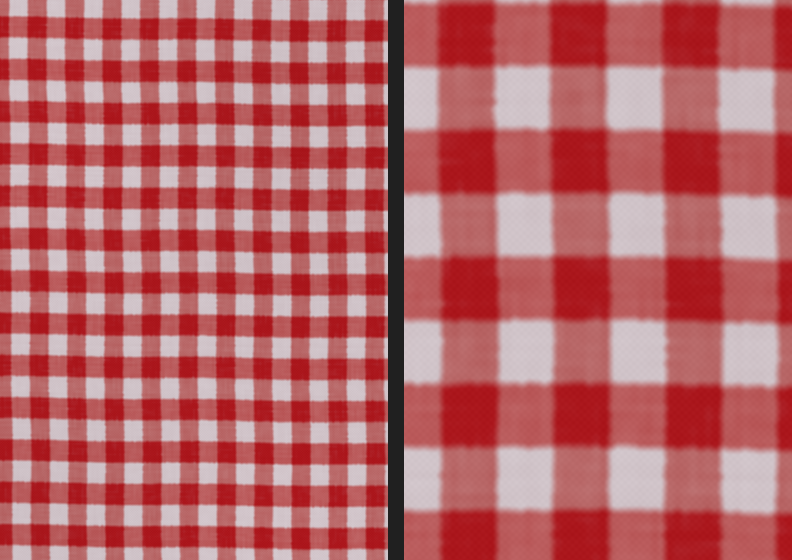
Left: the whole. Right: its middle third, enlarged.
Reproduce this pattern procedurally as a Shadertoy shader.

```glsl
// Red and white gingham cloth: two sets of soft dyed bands cross to give white,
// pink and red checks. The cloth leans slightly, and layered sines along each
// hashed thread give the streaks and uneven edges of a woven cotton.

float hash(float n) {
    return fract(sin(n * 12.9898) * 43758.547);
}

// Tone of one thread, drifting along its length, about -1 to 1
float strand(float id, float along) {
    float h = hash(id);
    float drift = sin(along * (2.0 + 5.0 * h) + 40.0 * h)
                + 0.6 * sin(along * (9.0 + 7.0 * h) + 71.0 * h);
    return 0.9 * (h - 0.5) + 0.38 * drift;
}

// Neighbouring threads blended across the cloth
float threads(float across, float along) {
    float id = floor(across);
    float blend = smoothstep(0.0, 1.0, fract(across));
    return mix(strand(id, along), strand(id + 1.0, along), blend);
}

// Dyed half of each repeat, centred on whole numbers
float band(float x, float wobble) {
    float soft = max(0.045, fwidth(x));
    float d = abs(fract(x + 0.5) - 0.5);
    return 1.0 - smoothstep(0.25 - soft, 0.25 + soft, d + wobble);
}

void mainImage(out vec4 fragColor, in vec2 fragCoord) {
    vec2 uv = fragCoord / iResolution.xy;
    uv.y = 1.0 - uv.y;

    // Check coordinates, with the lean and slight stretch of the cloth
    vec2 check = vec2(
        (uv.x - mix(0.0955, 0.1053, uv.y)) * mix(10.36, 10.43, uv.y),
        (uv.y - 0.0488 - 0.0075 * uv.x) * 13.24);
    check += 0.012 * sin(check.yx * vec2(1.7, 1.3) + vec2(0.4, 2.1));

    // Threads running down (warp) and across (weft)
    float warp = threads(check.x * 15.0 + 300.0, check.y);
    float weft = threads(check.y * 17.0 + 900.0, check.x);

    float columns = band(check.x, 0.012 * weft);
    float rows = band(check.y, 0.012 * warp);

    // Crossed dyes: white, two pinks and full red
    vec3 white = vec3(0.815, 0.765, 0.785);
    vec3 columnPink = vec3(0.722, 0.405, 0.405);
    vec3 rowPink = vec3(0.728, 0.355, 0.358);
    vec3 red = vec3(0.67, 0.09, 0.112);
    vec3 color = mix(mix(white, columnPink, columns),
                     mix(rowPink, red, columns), rows);

    // Pale threads show most where one dyed set meets one bare set
    float mixed = columns + rows - 2.0 * columns * rows;
    float streak = 0.55 * (warp + weft);
    color += streak * mix(vec3(0.012, 0.016, 0.016), vec3(0.018, 0.042, 0.042), mixed);
    color += columns * rows * max(streak, 0.0) * vec3(0.0, 0.05, 0.055);

    // Fine over-and-under weave and broad uneven light
    color += 0.008 * sin(check.x * 94.0) * sin(check.y * 107.0);
    color *= 1.0 + 0.012 * sin(uv.x * 5.0 + 1.0) * sin(uv.y * 4.0 + 0.6);

    fragColor = vec4(clamp(color, 0.0, 1.0), 1.0);
}
```
